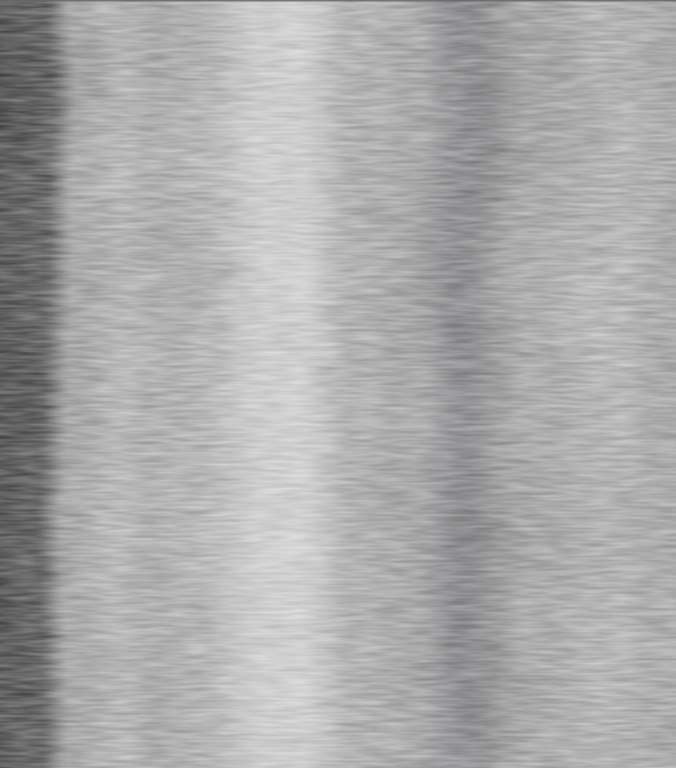
A WebGL 1 fragment shader for this texture:

```glsl
precision highp float;
// Brushed steel: soft vertical bands of reflected light crossed by fine
// horizontal grain. Bands are chained smooth ramps with wandering edges;
// the grain is gradient noise stretched sideways in several sizes.

uniform vec2 u_resolution;

const float DARK_EDGE = 0.375;
const float LEFT_SHEEN = 0.715;
const float MID_GREY = 0.685;
const float HIGHLIGHT = 0.808;
const float SOFT_GREY = 0.668;
const float SHADOW = 0.572;
const float RIGHT_GREY = 0.670;
const float RIGHT_SHEEN = 0.712;
const vec3 COOL_TINT = vec3(-0.002, -0.001, 0.005);

// Pseudo-random unit vector for a lattice point
vec2 latticeGradient(vec2 cell) {
  vec3 h = fract(vec3(cell.xyx) * vec3(0.1031, 0.1030, 0.0973));
  h += dot(h, h.yzx + 33.33);
  float angle = 6.2832 * fract((h.x + h.y) * h.z);
  return vec2(cos(angle), sin(angle));
}

float cornerValue(vec2 cell, vec2 local, vec2 corner) {
  return dot(latticeGradient(cell + corner), local - corner);
}

float gradientNoise(vec2 p) {
  vec2 cell = floor(p);
  vec2 f = fract(p);
  vec2 w = f * f * f * (f * (f * 6.0 - 15.0) + 10.0);
  float low = mix(cornerValue(cell, f, vec2(0.0, 0.0)),
                  cornerValue(cell, f, vec2(1.0, 0.0)), w.x);
  float high = mix(cornerValue(cell, f, vec2(0.0, 1.0)),
                   cornerValue(cell, f, vec2(1.0, 1.0)), w.x);
  return mix(low, high, w.y);
}

// Horizontal streaks, from hairlines to broader strokes
float brushedGrain(vec2 p) {
  float hair = gradientNoise(p * vec2(31.0, 287.0) + vec2(19.4, 83.1));
  float fine = gradientNoise(p * vec2(23.0, 213.0) + vec2(3.7, 11.3));
  float medium = gradientNoise(p * vec2(17.0, 139.0) + vec2(41.2, 57.6));
  float broad = gradientNoise(p * vec2(9.0, 61.0) + vec2(73.9, 5.4));
  return 0.070 * hair + 0.070 * fine + 0.046 * medium + 0.030 * broad;
}

// Blends towards a new tone between two positions across the sheet
float rampTo(float shade, float tone, float start, float end, float x) {
  return mix(shade, tone, smoothstep(start, end, x));
}

float reflectedBands(float x) {
  float shade = rampTo(DARK_EDGE + 0.6 * x, 0.665, 0.062, 0.108, x);
  shade = rampTo(shade, LEFT_SHEEN, 0.11, 0.18, x);
  shade = rampTo(shade, MID_GREY, 0.185, 0.225, x);
  shade = rampTo(shade, 0.722, 0.23, 0.33, x);
  shade = rampTo(shade, HIGHLIGHT, 0.305, 0.395, x);
  shade = rampTo(shade, 0.705, 0.445, 0.525, x);
  shade = rampTo(shade, SOFT_GREY, 0.51, 0.62, x);
  shade = rampTo(shade, SHADOW, 0.610, 0.685, x);
  shade = rampTo(shade, RIGHT_GREY, 0.695, 0.785, x);
  shade = rampTo(shade, RIGHT_SHEEN, 0.81, 0.89, x);
  return rampTo(shade, RIGHT_GREY, 0.905, 1.0, x);
}

void main() {
  vec2 uv = gl_FragCoord.xy / u_resolution;
  vec2 p = gl_FragCoord.xy / u_resolution.y;

  // Band edges drift slowly and fray slightly along the grain
  float drift = 0.024 * gradientNoise(p * vec2(2.5, 5.0) + 17.3);
  float fray = 0.009 * gradientNoise(p * vec2(11.0, 120.0) + 29.1);
  float x = uv.x + drift + fray;

  // Uneven clouding, and streaks strong on dark metal but calm on bright
  float shade = reflectedBands(x);
  float clouding = 0.036 * gradientNoise(p * vec2(4.0, 6.5) + 8.6);
  float grainGain = mix(1.50, 1.05, smoothstep(0.40, 0.62, shade));
  grainGain = mix(grainGain, 0.72, smoothstep(0.70, HIGHLIGHT, shade));
  shade += clouding + brushedGrain(p) * grainGain;

  // Thin dark rim along the top
  float rim = smoothstep(0.9965, 0.9995, uv.y);
  shade = mix(shade, 0.40, 0.85 * rim);

  float coolness = smoothstep(0.50, 0.66, x) * (1.0 - smoothstep(0.70, 0.80, x));
  gl_FragColor = vec4(vec3(shade) + COOL_TINT * coolness, 1.0);
}
```
